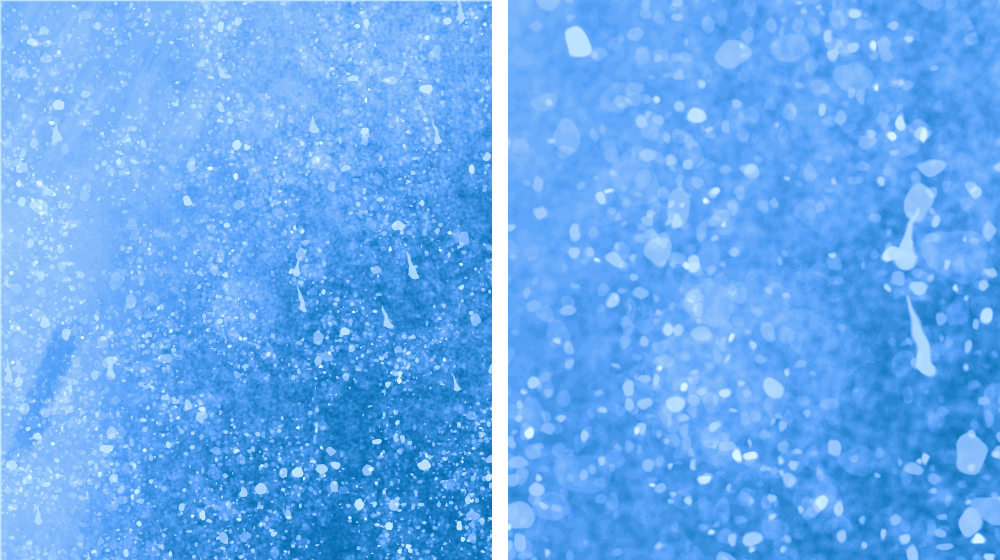
Left: the whole. Right: its middle third, enlarged.
A Shadertoy shader for this texture:

```glsl
// Blue watercolour wash with brush streaks, mottled pigment and pale paint spatter.

vec3 hash3(vec3 p) {
    p = fract(p * vec3(0.1031, 0.1130, 0.0973));
    p += dot(p, p.yxz + 33.33);
    return fract((p.xxy + p.yxx) * p.zyx);
}

float gradientNoise(vec2 p) {
    vec2 i = floor(p), f = p - i, w = f * f * f * (f * (f * 6.0 - 15.0) + 10.0);
    float n[4];
    for (int k = 0; k < 4; k++) {
        vec2 corner = vec2(k & 1, k >> 1);
        float angle = 6.2832 * hash3(vec3(i + corner + 200.0, 7.0)).x;
        n[k] = dot(vec2(cos(angle), sin(angle)), f - corner);
    }
    return 1.4 * mix(mix(n[0], n[1], w.x), mix(n[2], n[3], w.x), w.y);
}

float fbm(vec2 p) {
    float sum = 0.0, amp = 0.5;
    for (int i = 0; i < 5; i++) {
        sum += amp * gradientNoise(p);
        p = mat2(1.6, 1.2, -1.2, 1.6) * p + 5.3;
        amp *= 0.66;
    }
    return sum;
}

// Scattered rough drops, one per jittered cell; returns their opacity.
float spatter(vec2 p, float cell, float rMin, float rMax, float density, float seed) {
    vec2 q = p * 0.75 / rMax + seed;
    p += 0.3 * rMax * vec2(gradientNoise(q), gradientNoise(q + 31.7));
    float soft = max(0.001, 0.6 / iResolution.y), cover = 0.0;
    vec2 home = floor(p / cell);
    for (int k = 0; k < 9; k++) {
        vec2 id = home + vec2(k % 3, k / 3) - 1.0;
        vec3 h = hash3(vec3(id + 50.0, seed)), g = hash3(vec3(id + 90.0, seed + 17.0));
        vec2 centre = (id + h.xy) * cell;
        float clump = density + 0.7 * gradientNoise(centre * 9.0 + 4.0) - 0.3 * (centre.y - 0.4);
        if (h.z > clump) continue;
        float squash = 0.5 * (fract(h.z * 57.0) - 0.5);
        vec2 d = (p - centre) * vec2(1.0 + squash, 1.0 - squash);
        float r = mix(rMin, rMax, g.x * g.x);
        cover = max(cover, smoothstep(soft, -soft, length(d) - r) * mix(0.4, 1.0, g.y));
    }
    return cover;
}

// Sparse drops with a thin tail running upwards.
float drips(vec2 p, float cell) {
    p += 0.003 * vec2(gradientNoise(p * 70.0), gradientNoise(p * 70.0 + 9.0));
    float cover = 0.0;
    vec2 home = floor(p / cell);
    for (int k = 0; k < 9; k++) {
        vec2 id = home + vec2(k % 3, k / 3) - 1.0;
        vec3 h = hash3(vec3(id + 70.0, 3.0)), g = hash3(vec3(id + 70.0, 11.0));
        if (h.z > 0.42) continue;
        vec2 d = p - (id + h.xy) * cell;
        d.x += (g.x - 0.35) * 0.7 * d.y;
        float len = mix(0.018, 0.05, g.y), t = clamp(d.y / len, 0.0, 1.0);
        float r = mix(0.006, 0.01, g.z) * mix(1.0, 0.12, sqrt(t));
        cover = max(cover, smoothstep(0.0013, -0.0013, length(d - vec2(0.0, t * len)) - r));
    }
    return cover;
}

// Tone 0 is deep blue, tone 7 is nearly white.
vec3 paint(float tone) {
    vec3 ramp[8] = vec3[8](
        vec3(0.02, 0.42, 0.68), vec3(0.09, 0.48, 0.76), vec3(0.22, 0.56, 0.87),
        vec3(0.35, 0.64, 0.98), vec3(0.48, 0.71, 0.99), vec3(0.58, 0.77, 0.99),
        vec3(0.71, 0.87, 1.00), vec3(0.86, 0.97, 1.00));
    vec3 colour = ramp[0];
    for (int i = 1; i < 8; i++) colour = mix(colour, ramp[i], clamp(tone - float(i) + 1.0, 0.0, 1.0));
    return colour;
}

void mainImage(out vec4 fragColor, in vec2 fragCoord) {
    vec2 uv = fragCoord / iResolution.xy, p = fragCoord / iResolution.y;
    float cloud = fbm(p * 6.0 + 2.0), grain = fbm(p * 36.0);

    // Broad wash: pale left and top, deep lower right
    vec2 w = uv + 0.13 * vec2(cloud, fbm(p * 6.0 + 40.0));
    float tone = mix(3.9, 1.0, smoothstep(-0.5, 0.72, 0.9 * w.x - 0.8 * w.y));
    tone += 0.9 * smoothstep(0.27, 0.14, w.x) * smoothstep(1.0, 0.55, uv.y);
    tone += 0.7 * smoothstep(0.4, 0.1, w.x) * smoothstep(0.4, 0.1, uv.y);
    vec2 haze = (w - vec2(0.85, 0.84)) / vec2(0.36, 0.2);
    tone += 1.2 * exp(-dot(haze, haze));
    haze = (w - vec2(0.92, 0.4)) / vec2(0.1, 0.14);
    tone += 1.0 * exp(-dot(haze, haze));

    // Diagonal brush streaks and a dark stroke on the left
    vec2 along = vec2(dot(p, vec2(0.64, 0.77)), dot(p, vec2(0.77, -0.64)));
    along.y += 0.12 * along.x * along.x;
    float streak = gradientNoise(along * vec2(4.0, 18.0)) + 0.5 * gradientNoise(along * vec2(7.0, 95.0));
    tone += 0.5 * smoothstep(-0.15, 0.25, streak) * smoothstep(0.7, 0.3, uv.x) * smoothstep(0.6, 0.8, uv.y);
    float stroke = abs(uv.x - 0.03 - 0.5 * (uv.y - 0.18) + 0.04 * cloud);
    tone -= 1.4 * smoothstep(0.04, 0.02, stroke) * smoothstep(0.12, 0.22, uv.y) * smoothstep(0.46, 0.38, uv.y);

    // Mottled pigment settling in thin layers
    float rough = mix(0.5, 1.7, smoothstep(0.2, 0.7, uv.x - 0.35 * uv.y + 0.25));
    tone += 0.9 * cloud + rough * grain + 0.45 * rough * gradientNoise(p * 150.0);
    float patchEdge = length(p - vec2(0.435, 0.45)) + 0.04 * grain + 0.02 * cloud;
    tone += 1.0 * smoothstep(0.064, 0.054, patchEdge);
    float layer = tone * 2.5;
    tone = mix(tone, (floor(layer) + smoothstep(0.3, 0.7, fract(layer))) / 2.5, 0.7);

    // Spatter, from wide translucent spots to bright specks
    tone += 0.85 * spatter(p, 0.052, 0.007, 0.021, 0.5, 1.0);
    tone += 1.0 * spatter(p, 0.024, 0.004, 0.010, 0.55, 2.0);
    tone += 1.3 * spatter(p, 0.0125, 0.0018, 0.005, 0.55, 3.0);
    tone = mix(tone, max(tone, 5.8), spatter(p, 0.0135, 0.0016, 0.0045, 0.42, 4.0));
    tone = mix(tone, max(tone, 6.4), spatter(p, 0.033, 0.003, 0.0105, 0.38, 5.0));
    tone = mix(tone, max(tone, 7.0), spatter(p, 0.022, 0.0016, 0.005, 0.3, 6.0));
    tone = mix(tone, max(tone, 6.1), 0.9 * drips(p, 0.17));

    // Pale paper rim at the left and top
    float rim = min(p.x, 1.0 - p.y);
    tone = mix(tone, 6.6, 0.8 * smoothstep(0.0035, 0.0015, rim));
    fragColor = vec4(paint(tone), 1.0);
}
```
